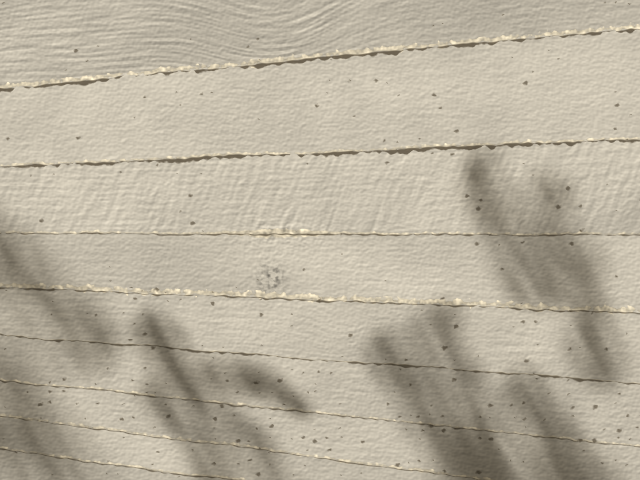
Give the GLSL for this texture, as a Shadertoy shader.

```glsl
// Board-formed concrete wall: fanning plank seams, wood-grain relief, pits and soft leaf shadows.

const vec3 CONCRETE = vec3(0.785, 0.752, 0.682);
const vec3 LIP_COLOR = vec3(0.880, 0.825, 0.705);
const vec3 CRACK_COLOR = vec3(0.360, 0.320, 0.255);
const vec3 SHADE_TINT = vec3(0.500, 0.485, 0.455);
const float RELIEF = 0.30;        // contrast of the surface relief
const vec2 LIGHT_STEP = vec2(-0.0016, 0.0026);  // offset used to light the relief
const float HORIZON = 0.52;       // height at which the planks lie level
const float FAN = 0.26;           // how fast the planks spread to the right
const float PIT_CELL = 0.024;
const vec2 ROUGH_SPOT = vec2(0.58, 0.51);
const vec2 STAIN_SPOT = vec2(0.565, 0.42);
const vec2 LEAF_DIR = vec2(0.5, -0.866);

// Seams: height at left, height at right, lip half-width, crack half-width
const int SEAMS = 8;
const vec4 SEAM[SEAMS] = vec4[SEAMS](
    vec4(0.821, 0.945, 0.0062, 0.0040), vec4(0.656, 0.712, 0.0034, 0.0042),
    vec4(0.516, 0.512, 0.0026, 0.0016), vec4(0.406, 0.352, 0.0066, 0.0018),
    vec4(0.302, 0.201, 0.0008, 0.0024), vec4(0.210, 0.071, 0.0024, 0.0014),
    vec4(0.135, -0.040, 0.0032, 0.0010), vec4(0.066, -0.110, 0.0026, 0.0014));

// Knots that bend the grain: centre, radius
const int KNOTS = 3;
const vec3 KNOT[KNOTS] = vec3[KNOTS](
    vec3(0.57, 0.95, 0.16), vec3(0.71, 0.33, 0.05), vec3(1.22, 0.47, 0.09));

// Leaf shadows: tip, root; and their widths
const int LEAVES = 11;
const vec4 LEAF[LEAVES] = vec4[LEAVES](
    vec4(0.99, 0.63, 1.12, 0.40), vec4(1.15, 0.59, 1.25, 0.24),
    vec4(0.80, 0.28, 0.99, 0.00), vec4(0.91, 0.31, 1.04, -0.02),
    vec4(1.09, 0.18, 1.24, -0.05), vec4(0.31, 0.31, 0.60, -0.03),
    vec4(0.34, 0.18, 0.48, -0.05), vec4(-0.05, 0.51, 0.18, 0.29),
    vec4(-0.05, 0.25, 0.13, -0.05), vec4(0.44, 0.24, 0.62, 0.16),
    vec4(0.97, 0.04, 1.20, 0.00));
const float LEAF_WIDTH[LEAVES] = float[LEAVES](
    0.085, 0.095, 0.075, 0.085, 0.085, 0.065, 0.070, 0.120, 0.170, 0.055, 0.130);

vec2 hash2(vec2 p) {
    p = vec2(dot(p, vec2(127.1, 311.7)), dot(p, vec2(269.5, 183.3)));
    return fract(sin(p) * 43758.5);
}

float corner(vec2 cell, vec2 f, vec2 o) {
    return dot(hash2(cell + o) * 2.0 - 1.0, f - o);
}

float gradientNoise(vec2 p) {
    vec2 c = floor(p), f = fract(p), s = f * f * f * (f * (f * 6.0 - 15.0) + 10.0);
    return mix(mix(corner(c, f, vec2(0, 0)), corner(c, f, vec2(1, 0)), s.x),
               mix(corner(c, f, vec2(0, 1)), corner(c, f, vec2(1, 1)), s.x), s.y);
}

float spot(vec2 d, float radius) { return exp(-dot(d, d) / (radius * radius)); }

// Surface height: grain along the plank, oblique streaks and fine pebbling
float height(vec2 p, float board) {
    float y = (p.y - HORIZON) / (1.0 + FAN * p.x);
    for (int i = 0; i < KNOTS; i++)
        y += 0.45 * KNOT[i].z * spot(p - KNOT[i].xy, KNOT[i].z);
    y += 0.012 * gradientNoise(p * vec2(4.0, 7.0) + board * 5.3);
    float grainAmount = board < 0.5 ? mix(1.0, 0.45, smoothstep(0.6, 0.9, p.x))
                                    : 0.15 + 0.3 * hash2(vec2(board, 2.0)).x;
    float streakAmount = abs(board - 2.0) < 0.5 ? 0.75 : 0.15;
    float grain = gradientNoise(vec2(p.x * 12.0 + board * 17.0, y * 130.0));
    float streak = gradientNoise(vec2(p.x * 75.0 - p.y * 28.0, p.y * 20.0));
    float pebble = 0.7 * gradientNoise(p * vec2(60.0, 95.0)) + 0.65 * gradientNoise(p * vec2(125.0, 165.0));
    return grain * grainAmount + streak * streakAmount + pebble * 0.6;
}

float pits(vec2 p, float px) {
    vec2 cell = floor(p / PIT_CELL), r = hash2(cell), s = hash2(cell + 71.0);
    vec2 d = p - (cell + 0.25 + 0.5 * r) * PIT_CELL + 0.004 * gradientNoise(p * 140.0);
    float chance = mix(0.26, 0.05, smoothstep(0.15, 0.45, p.y)) + 0.5 * gradientNoise(cell * 0.23);
    float radius = mix(0.0008, 0.0040, s.y * s.y * s.y);
    return step(s.x, chance) * smoothstep(px, -px, length(d * vec2(0.75, 1.0)) - radius);
}

// Blurred leaves, feathered along their common direction
float leafShadow(vec2 p) {
    vec2 q = vec2(dot(p, LEAF_DIR), dot(p, vec2(-LEAF_DIR.y, LEAF_DIR.x)));
    float feather = gradientNoise(q * vec2(5.0, 22.0)) + 0.4 * gradientNoise(q * vec2(12.0, 45.0));
    p += 0.04 * vec2(gradientNoise(p * 8.0), gradientNoise(p * 8.0 + 31.0));
    float light = 1.0;
    for (int i = 0; i < LEAVES; i++) {
        vec2 a = LEAF[i].xy, axis = LEAF[i].zw - a;
        float t = clamp(dot(p - a, axis) / dot(axis, axis), 0.0, 1.0);
        float cover = smoothstep(1.0, 0.0, length(p - a - axis * t) / LEAF_WIDTH[i]);
        light *= 1.0 - 0.72 * cover * clamp(0.9 + 0.9 * feather, 0.0, 1.3);
    }
    return 1.0 - light;
}

void mainImage(out vec4 fragColor, in vec2 fragCoord) {
    float px = 1.0 / iResolution.y;
    vec2 p = fragCoord * px;
    float u = fragCoord.x / iResolution.x;
    float rough = spot((p - ROUGH_SPOT) * vec2(0.6, 1.6), 0.05);

    // Seams: a crumbling lip with a broken crack beneath it
    float crumbs = gradientNoise(p * vec2(75.0, 95.0)) + 0.5 * gradientNoise(p * 160.0);
    float board = 0.0, lip = 0.0, crack = 0.0;
    for (int i = 0; i < SEAMS; i++) {
        float row = float(i) * 7.3 + 0.5;
        float wobble = 0.006 * gradientNoise(vec2(p.x * 7.0, row))
                     + 0.004 * gradientNoise(vec2(p.x * 48.0, row));
        float d = p.y - mix(SEAM[i].x, SEAM[i].y, u) - wobble;
        board += step(d, 0.0);
        float patchy = gradientNoise(vec2(p.x * 13.0, row + 3.7));
        float chips = gradientNoise(vec2(p.x * 55.0, row + 9.1));
        float lipWidth = SEAM[i].z * (0.7 + 1.7 * crumbs + 0.9 * patchy + 3.0 * rough);
        float crackWidth = SEAM[i].w * (0.5 + 1.2 * patchy + 1.6 * chips + 0.6 * crumbs);
        float under = d + SEAM[i].z * 0.8 + crackWidth * 0.6;
        lip = max(lip, smoothstep(px, -px, abs(d) - lipWidth));
        crack = max(crack, smoothstep(px, -px, abs(under) - crackWidth));
    }

    // Relief lit from above, with broad stains and a tone per plank
    float slope = height(p, board) - height(p + LIGHT_STEP, board);
    float stain = gradientNoise(p * vec2(2.5, 5.0) + board * 3.1) + 0.5 * gradientNoise(p * 14.0);
    float tone = 1.0 + RELIEF * (1.0 + rough) * slope + 0.11 * stain;
    tone += 0.06 * (hash2(vec2(board, 5.0)).y - 0.5) - 0.05 * smoothstep(0.75, 1.0, p.y);
    tone -= spot(p - STAIN_SPOT, 0.028) * clamp(0.12 + 0.9 * crumbs, 0.0, 0.5);
    vec3 color = CONCRETE * tone;

    color = mix(color, LIP_COLOR * (1.0 + 0.55 * (crumbs - 0.1)), lip * 0.8);
    color = mix(color, CRACK_COLOR, crack * 0.85);
    color = mix(color, CRACK_COLOR, pits(p, px) * 0.7);
    color *= mix(vec3(1.0), SHADE_TINT, leafShadow(p));
    fragColor = vec4(clamp(color, 0.0, 1.0), 1.0);
}
```
